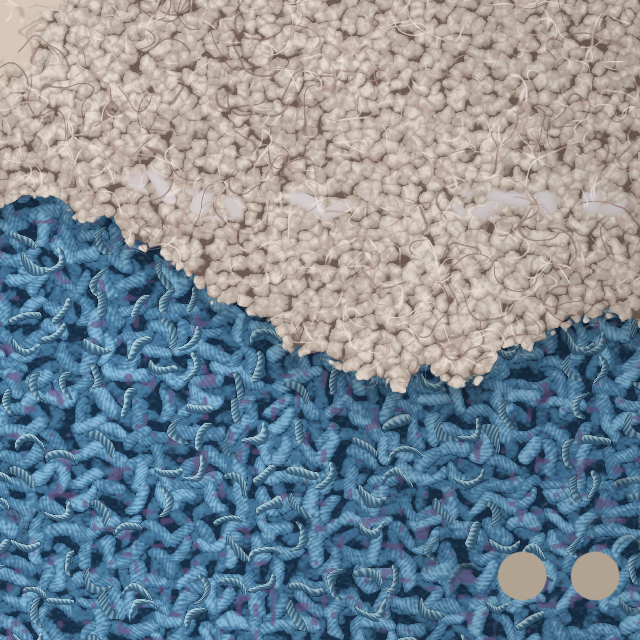
Write a WebGL 2 fragment shader that draws this texture.

```glsl
#version 300 es
precision highp float;
uniform vec2 u_resolution;
out vec4 fragColor;

#define WOOL_SCALE 56.0
#define STITCH_SCALE 26.0
#define RIBBON_SCALE 19.0
#define FIBRE_SCALE 12.0
#define FIBRE_WIDTH 0.0009
#define WOOL_DARK vec3(0.42, 0.35, 0.31)
#define WOOL_MID vec3(0.70, 0.645, 0.60)
#define WOOL_LIGHT vec3(0.87, 0.83, 0.79)
#define BLUE_DARK vec3(0.09, 0.18, 0.27)
#define BLUE_MID vec3(0.27, 0.46, 0.60)
#define BLUE_LIGHT vec3(0.53, 0.72, 0.83)
#define DISC_COLOUR vec3(0.69, 0.64, 0.57)

vec4 hash4(vec2 p) {
    vec4 h = fract(p.xyxy * vec4(0.1031, 0.1030, 0.0973, 0.1099));
    h += dot(h, h.wzxy + 33.33);
    return fract((h.xxyz + h.yzzw) * h.zywx);
}

float noise(vec2 p) {
    vec2 i = floor(p), f = fract(p);
    f = f * f * (3.0 - 2.0 * f);
    float low = mix(hash4(i).x, hash4(i + vec2(1, 0)).x, f.x);
    float high = mix(hash4(i + vec2(0, 1)).x, hash4(i + vec2(1, 1)).x, f.x);
    return mix(low, high, f.y);
}

vec2 warp(vec2 p) {
    return vec2(noise(p), noise(p + 47.3)) - 0.5;
}

vec3 ramp(vec3 dark, vec3 mid, vec3 light, float t) {
    return mix(mix(dark, mid, smoothstep(0.0, 0.5, t)), light, smoothstep(0.45, 1.0, t));
}

// Height of the seam between wool and knit
float seam(float x) {
    return 0.685 - 0.28 * smoothstep(0.04, 0.63, x) + 0.09 * smoothstep(0.66, 0.95, x);
}

// Scattered bent capsules: depth, facing to light, twist coordinate, random tint
vec4 yarn(vec2 p, float seed, vec2 size, float bend) {
    vec4 best = vec4(0);
    for (int k = 0; k < 9; k++) {
        vec2 cell = floor(p) + vec2(k % 3 - 1, k / 3 - 1);
        vec4 r = hash4(cell + seed);
        vec2 d = p - cell - 0.5 - (r.xy - 0.5) * 0.7;
        float angle = (mod(cell.x, 2.0) * 2.0 - 1.0) * 0.75 + (r.z - 0.5) * 1.9;
        float c = cos(angle), s = sin(angle);
        vec2 q = vec2(c * d.x + s * d.y, c * d.y - s * d.x);
        q.y += (r.w - 0.5) * bend * q.x * q.x;
        float v = length(vec2(max(abs(q.x) - size.x, 0.0), q.y)) / size.y;
        float depth = sqrt(max(1.0 - v * v, 0.0)) * (0.6 + 0.4 * r.y);
        float facing = clamp(q.y / size.y, -1.0, 1.0) * (0.5 * s + 0.85 * c);
        vec4 strand = vec4(depth, facing, q.x + 0.7 * q.y, r.x);
        best = mix(best, strand, smoothstep(-0.05, 0.05, depth - best.x));
    }
    return best;
}

// Rounded tufts: height and facing to light
vec2 tufts(vec2 p) {
    vec2 best = vec2(0);
    for (int k = 0; k < 9; k++) {
        vec2 cell = floor(p) + vec2(k % 3 - 1, k / 3 - 1);
        vec4 r = hash4(cell + 11.0);
        vec2 d = p - cell - r.xy;
        float height = max(1.0 - dot(d, d) / (0.45 + 0.45 * r.z), 0.0) * (0.7 + 0.3 * r.w);
        vec2 tuft = vec2(height, dot(d, vec2(-0.5, 0.85)));
        best = mix(best, tuft, smoothstep(-0.06, 0.06, height - best.x));
    }
    return best;
}

// Thin loose arcs
float fibres(vec2 uv, float scale, float seed) {
    vec2 p = uv * scale + warp(uv * scale * 1.7 + seed) * 0.55;
    float width = FIBRE_WIDTH * scale, blur = scale / u_resolution.y, cover = 0.0;
    for (int k = 0; k < 9; k++) {
        vec2 cell = floor(p) + vec2(k % 3 - 1, k / 3 - 1);
        vec4 r = hash4(cell + seed);
        vec2 d = p - cell - r.xy;
        float dist = length(d), turn = r.w * 6.283;
        float arc = smoothstep(0.0, 0.3, dot(d, vec2(cos(turn), sin(turn))) / max(dist, 0.01));
        float line = 1.0 - smoothstep(width - 0.5 * blur, width + blur, abs(dist - 0.25 - 0.5 * r.z));
        cover = max(cover, arc * line);
    }
    return cover;
}

vec3 knit(vec2 uv, float below) {
    vec2 p = uv + warp(uv * 38.0) * 0.012;
    float grain = noise(uv * vec2(210, 260)) - 0.5;
    vec4 under = yarn(p * STITCH_SCALE + 5.4, 71.0, vec2(0.42, 0.29), 1.2);
    vec4 over = yarn(p * STITCH_SCALE, 23.0, vec2(0.43, 0.29), 1.2);
    float lower = under.x * 0.48 + under.y * 0.1 * under.x;
    float upper = 0.1 + over.x * 0.72 + over.y * 0.2 + 0.08 * sin(over.z * 34.0);
    float tone = mix(lower, upper, smoothstep(0.08, 0.3, over.x)) + grain * 0.3;
    vec3 colour = ramp(BLUE_DARK, BLUE_MID, BLUE_LIGHT, tone + 0.06);
    float fleck = smoothstep(0.76, 0.9, noise(uv * 75.0 + 9.0));
    colour = mix(colour, vec3(0.42, 0.32, 0.50), fleck * 0.6);
    // Glossy ribbon with a shaded rim
    vec4 ribbon = yarn(p * RIBBON_SCALE + 3.7, 131.0, vec2(0.32, 0.13), 4.5);
    float kept = smoothstep(0.3, 0.36, ribbon.w);
    colour *= 1.0 - 0.4 * kept * smoothstep(0.0, 0.25, ribbon.x);
    float gloss = smoothstep(-0.35, 0.65, ribbon.y + 0.25 * sin(ribbon.z * 48.0));
    vec3 satin = mix(BLUE_MID * 0.85, vec3(0.73, 0.87, 0.91), gloss);
    colour = mix(colour, satin, kept * smoothstep(0.2, 0.5, ribbon.x) * 0.85);
    float light = 1.02 - 0.3 * exp(-max(below, 0.0) * 28.0) - 0.1 * smoothstep(0.25, 0.7, uv.x);
    return colour * light;
}

vec3 wool(vec2 uv, vec2 tuft) {
    float grain = noise(uv * 170.0) * 0.6 + noise(uv * 330.0) * 0.4 - 0.5;
    float patches = noise(uv * 9.0 + 4.0) - 0.5;
    float tone = 0.12 + tuft.x * 0.78 + tuft.y * 0.28 + grain * 0.42 + patches * 0.22;
    vec3 colour = ramp(WOOL_DARK, WOOL_MID, WOOL_LIGHT, tone);
    // Pale smooth strand laid across the wool
    float row = uv.y - 0.68 - 0.07 * (1.0 - smoothstep(0.14, 0.32, uv.x));
    vec4 strand = yarn(vec2(uv.x * 18.0, row * 25.0 + 0.5), 43.0, vec2(0.36, 0.3), 1.0);
    float band = (1.0 - smoothstep(0.015, 0.028, abs(row))) * smoothstep(0.1, 0.2, uv.x);
    vec3 pale = mix(WOOL_MID, vec3(0.85, 0.83, 0.85), 0.25 + strand.x * 0.6 + strand.y * 0.2);
    colour = mix(colour, pale, band * smoothstep(0.2, 0.5, strand.x) * smoothstep(0.35, 0.5, noise(uv * 12.0)));
    return colour * (1.02 - 0.08 * smoothstep(0.5, 1.0, uv.x));
}

void main() {
    vec2 uv = gl_FragCoord.xy / u_resolution;
    float pixel = 1.0 / u_resolution.y;
    vec2 tuft = tufts((uv + warp(uv * 85.0) * 0.012) * WOOL_SCALE);
    float above = uv.y - seam(uv.x) + (noise(vec2(uv.x * 24.0, 3.0)) - 0.5) * 0.04 + (tuft.x - 0.5) * 0.022;
    vec3 colour = mix(knit(uv, -above), wool(uv, tuft), smoothstep(-1.5 * pixel, 1.5 * pixel, above));

    // Bare backdrop in the upper left corner
    float corner = uv.x / 0.09 + (1.0 - uv.y) / 0.15 + (noise(uv * 45.0) - 0.5) * 0.5;
    colour = mix(vec3(0.84, 0.78, 0.72), colour, smoothstep(0.75, 1.25, corner));

    // Loose dark and shining hairs
    float hairy = smoothstep(-0.025, 0.015, above);
    float brown = fibres(uv, FIBRE_SCALE * 1.3, 17.0) * smoothstep(0.3, 0.65, noise(uv * 7.0));
    colour = mix(colour, vec3(0.48, 0.37, 0.35), brown * hairy * 0.6);
    float shine = max(fibres(uv, FIBRE_SCALE, 61.0), fibres(uv, FIBRE_SCALE * 1.6, 97.0) * 0.8);
    vec3 hair = mix(vec3(0.72, 0.61, 0.58), vec3(0.95, 0.91, 0.89), smoothstep(0.3, 0.7, noise(uv * 60.0)));
    colour = mix(colour, hair, shine * hairy * 0.7);

    // Two flat discs
    vec2 disc = vec2(abs(uv.x - 0.873) - 0.057, uv.y - 0.1);
    colour = mix(DISC_COLOUR, colour, smoothstep(-pixel, pixel, length(disc) - 0.038));
    fragColor = vec4(colour, 1.0);
}
```
